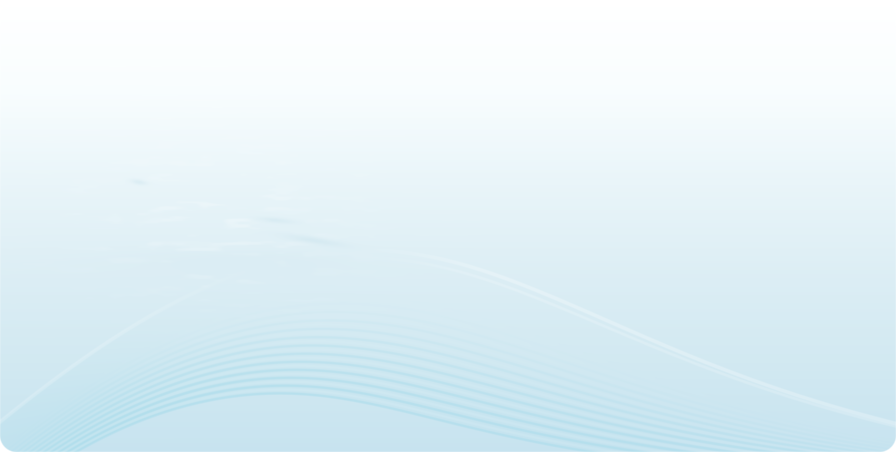
Give the GLSL for this background, as a Shadertoy shader.

```glsl
// A pale sky-to-ice gradient card with rounded corners. A fan of fine contour
// lines is blended between two asymmetric hill curves; faint brushed wisps
// made from stretched value noise hang over the left side.

// Vertical gradient, evenly spaced from top to bottom
const vec3 SKY[6] = vec3[6](
    vec3(1.000, 1.000, 1.000), vec3(0.973, 0.992, 0.996),
    vec3(0.914, 0.960, 0.976), vec3(0.864, 0.932, 0.958),
    vec3(0.822, 0.912, 0.946), vec3(0.780, 0.890, 0.938));
const vec3 WHITE = vec3(1.0);
const vec3 LINE_COLOR = vec3(0.66, 0.86, 0.92);
const vec3 GLOW_COLOR = vec3(0.68, 0.87, 0.92);
const vec3 WISP_SHADE = vec3(0.72, 0.85, 0.90);

// Hills: peak position, then (curvature, flattening) left and right
const vec2 LOW_PEAK = vec2(0.3125, 0.1295);
const vec4 LOW_SHAPE = vec4(2.5, 0.0, 2.5, 11.0);
const vec2 HIGH_PEAK = vec2(0.41, 0.446);
const vec4 HIGH_SHAPE = vec4(2.6, 0.9, 2.9, 4.7);

const float LINE_COUNT = 17.0;
const float LINE_WIDTH = 0.0027;     // half width, in canvas heights
const float CORNER_RADIUS = 0.037;

float hash(vec2 cell) {
    vec3 q = fract(vec3(cell.xyx) * 0.1031);
    q += dot(q, q.yzx + 33.33);
    return fract((q.x + q.y) * q.z);
}

float noise(vec2 p) {
    vec2 i = floor(p);
    vec2 f = fract(p);
    f = f * f * (3.0 - 2.0 * f);
    return mix(mix(hash(i), hash(i + vec2(1, 0)), f.x),
               mix(hash(i + vec2(0, 1)), hash(i + vec2(1, 1)), f.x), f.y);
}

vec3 skyGradient(float depth) {
    float s = clamp(depth, 0.0, 1.0) * 5.0;
    int i = min(int(s), 4);
    return mix(SKY[i], SKY[i + 1], s - float(i));
}

float hill(float x, vec2 peak, vec4 shape) {
    float d = x - peak.x;
    vec2 side = d < 0.0 ? shape.xy : shape.zw;
    return peak.y - side.x * d * d / (1.0 + side.y * d * d);
}

// Soft elliptical spot, tilted by a vertical shear
float spot(vec2 p, vec2 center, vec2 size, float shear) {
    vec2 d = p - center;
    d.y -= shear * d.x;
    d /= size;
    return exp(-dot(d, d));
}

float stroke(float dist, float halfWidth, float pixel) {
    return 1.0 - smoothstep(halfWidth - pixel, halfWidth + pixel, dist);
}

float cornerMask(vec2 uv, float aspect, float pixel) {
    vec2 extent = 0.5 * vec2(aspect, 1.0);
    vec2 q = abs((uv - 0.5) * vec2(aspect, 1.0)) - extent + CORNER_RADIUS;
    float d = length(max(q, 0.0)) - CORNER_RADIUS;
    return 1.0 - smoothstep(-pixel, pixel, d);
}

void mainImage(out vec4 fragColor, in vec2 fragCoord) {
    vec2 uv = fragCoord / iResolution.xy;
    float pixel = 1.0 / iResolution.y;
    vec3 color = skyGradient(1.0 - uv.y);

    // Position within the fan: 0 on the low hill, 1 on the high hill
    float low = hill(uv.x, LOW_PEAK, LOW_SHAPE);
    float high = hill(uv.x, HIGH_PEAK, HIGH_SHAPE);
    float t = (uv.y - low) / (high - low);
    float slope = max(length(vec2(dFdx(t), dFdy(t))) * iResolution.y, 0.001);
    float inside = smoothstep(-pixel, pixel, t / slope)
                 * smoothstep(-pixel, pixel, (1.0 - t) / slope);

    // Cyan glow gathering at the lower left of the fan
    float glow = spot(uv, vec2(0.07, 0.0), vec2(0.17, 0.17), 0.5);
    float body = 0.16 * (1.0 - smoothstep(0.0, 0.7, t));
    color = mix(color, GLOW_COLOR, inside * (0.32 * glow + body));

    // Contour lines, strongest near the low hill
    float k = round(t * LINE_COUNT);
    float gap = abs(t - k / LINE_COUNT) / slope;
    float valid = step(-0.5, k) * step(k, LINE_COUNT);
    float fade = 1.0 - smoothstep(0.0, 0.75, t);
    float contour = stroke(gap, LINE_WIDTH, pixel) * valid;
    color = mix(color, LINE_COLOR, 0.55 * fade * contour);
    float sheen = stroke(abs(gap - 0.5 / (LINE_COUNT * slope)), LINE_WIDTH, pixel);
    color = mix(color, WHITE, 0.10 * fade * sheen * inside);

    // White rim: a double line on the right, a single soft edge on the left
    float rightSide = smoothstep(0.38, 0.58, uv.x);
    float leftSide = 1.0 - smoothstep(0.1, 0.3, uv.x);
    float rim = stroke(abs(t - 1.0) / slope, 0.004, pixel);
    float second = stroke(abs(t - 0.95) / slope, 0.003, pixel);
    color = mix(color, WHITE, rim * (0.27 * rightSide + 0.18 * leftSide));
    color = mix(color, WHITE, second * 0.18 * rightSide);

    // Brushed wisps: pale streaks with a few darker strokes
    float area = spot(uv, vec2(0.24, 0.52), vec2(0.13, 0.16), 0.0);
    float grain = noise(uv * vec2(22.0, 80.0)) * 0.65
                + noise(uv * vec2(70.0, 150.0)) * 0.35;
    color = mix(color, WHITE, 0.24 * area * smoothstep(0.55, 0.85, grain));
    float shade = spot(uv, vec2(0.155, 0.597), vec2(0.009, 0.006), -0.3)
                + spot(uv, vec2(0.310, 0.512), vec2(0.020, 0.006), -0.2)
                + spot(uv, vec2(0.350, 0.468), vec2(0.035, 0.008), -0.3);
    color = mix(color, WISP_SHADE, 0.33 * shade * (0.5 + 0.5 * grain));
    float veil = spot(uv, vec2(0.27, 0.425), vec2(0.13, 0.025), 0.0);
    color = mix(color, WISP_SHADE, 0.08 * veil);

    color = mix(WHITE, color, cornerMask(uv, iResolution.x / iResolution.y, pixel));
    fragColor = vec4(color, 1.0);
}
```
